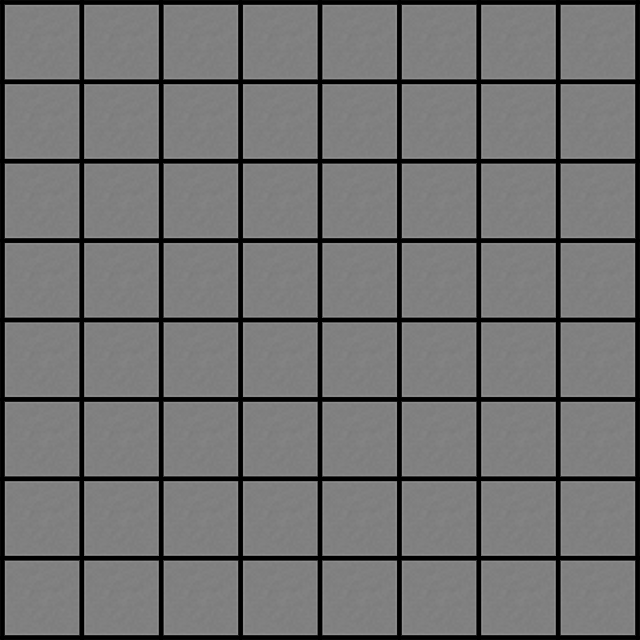
Reproduce this pattern procedurally as a Shadertoy shader.

```glsl
// A square grid of black lines over mid-grey tiles, eight across and eight down.
// Lines come from the distance to the nearest grid line; each tile has a thin
// pale rim and the same faint grain, built from value noise in tile coordinates.

const float TILES = 8.0;
const float LINE_WIDTH = 0.0075;    // fraction of the canvas
const float EDGE_SOFTNESS = 0.0008;
const float RIM_WIDTH = 0.0017;
const float RIM_GAIN = 0.055;
const float GRAIN_SCALE = 34.0;     // grain cells across one tile
const float GRAIN_GAIN = 0.022;
const float RELIEF_SCALE = 15.0;
const float RELIEF_GAIN = 0.035;
const vec3 TILE_COLOR = vec3(0.502);
const vec3 LINE_COLOR = vec3(0.0);

float hash(vec2 p) {
    vec3 q = fract(vec3(p.xyx) * 0.1031);
    q += dot(q, q.yzx + 33.33);
    return fract((q.x + q.y) * q.z);
}

float valueNoise(vec2 p) {
    vec2 cell = floor(p);
    vec2 f = fract(p);
    f = f * f * (3.0 - 2.0 * f);
    float low = mix(hash(cell), hash(cell + vec2(1.0, 0.0)), f.x);
    float high = mix(hash(cell + vec2(0.0, 1.0)), hash(cell + vec2(1.0)), f.x);
    return mix(low, high, f.y);
}

// Fine grain plus a weak slanted relief that fades towards the tile edges
float tileGrain(vec2 local) {
    float grain = valueNoise(local * GRAIN_SCALE) - 0.5;
    vec2 slanted = vec2(local.x - 0.4 * local.y, 0.6 * local.y) * RELIEF_SCALE;
    float relief = valueNoise(slanted + 7.0) - valueNoise(slanted + vec2(7.35, 6.75));
    float fade = 1.0 - smoothstep(0.15, 0.5, length(local - vec2(0.57, 0.52)));
    return GRAIN_GAIN * grain + RELIEF_GAIN * relief * fade;
}

void mainImage(out vec4 fragColor, in vec2 fragCoord) {
    vec2 uv = fragCoord / iResolution.xy;
    float pixel = 1.0 / min(iResolution.x, iResolution.y);

    // The outer lines lie wholly inside the canvas
    float pitch = (1.0 - LINE_WIDTH) / TILES;
    vec2 grid = (uv - 0.5 * LINE_WIDTH) / pitch;
    vec2 local = fract(grid);
    vec2 lineDistance = abs(grid - round(grid)) * pitch;
    float inset = min(lineDistance.x, lineDistance.y) - 0.5 * LINE_WIDTH;

    // Tile surface
    float rim = 1.0 - smoothstep(RIM_WIDTH, 2.0 * RIM_WIDTH, inset);
    vec3 tile = TILE_COLOR + tileGrain(local) + RIM_GAIN * rim;

    // Grid lines
    float softness = max(EDGE_SOFTNESS, 0.7 * pixel);
    float coverage = smoothstep(-softness, softness, inset);
    fragColor = vec4(mix(LINE_COLOR, tile, coverage), 1.0);
}
```
